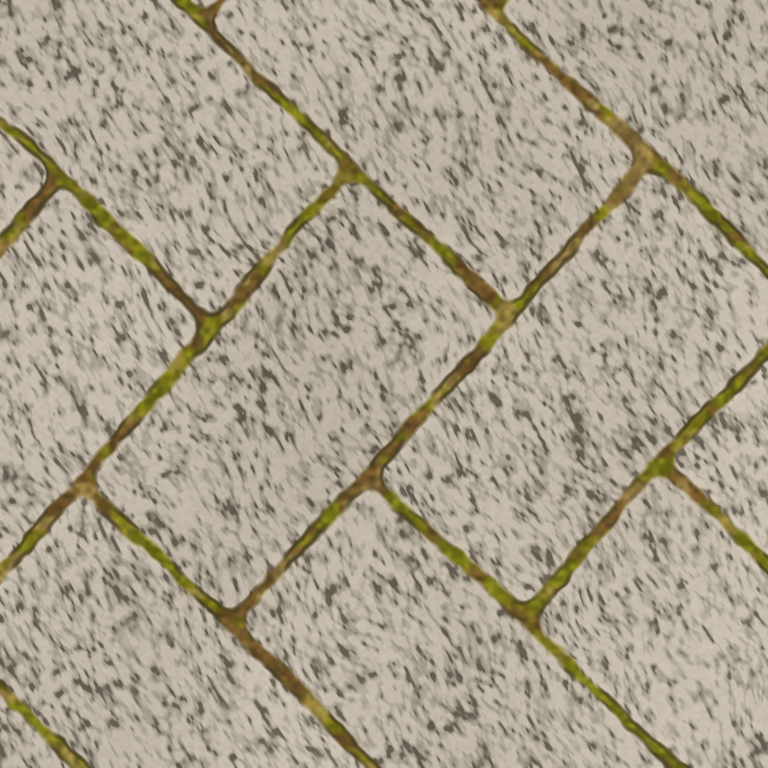
Write a three.js fragment shader that draws this texture.

```glsl
#define ORIGIN vec2(0.101, 0.372)
#define AXIS_U vec2(0.2018, -0.1927)
#define AXIS_V vec2(0.1797, 0.2044)
#define JOINT 0.027
#define CORNER 0.10
#define WOBBLE 0.014
#define GRAIN vec2(165.0, 72.0)
#define EDGE 0.013

varying vec2 vUv;

const vec3 STONE_LIGHT = vec3(0.77, 0.73, 0.67);
const vec3 STONE_MID = vec3(0.64, 0.61, 0.55);
const vec3 STONE_DARK = vec3(0.39, 0.36, 0.31);
const vec3 MOSS = vec3(0.46, 0.45, 0.10);
const vec3 SOIL = vec3(0.42, 0.32, 0.16);
const vec3 SAND = vec3(0.60, 0.51, 0.29);
const vec3 CREVICE = vec3(0.23, 0.20, 0.10);

float hash(vec2 p) {
  return fract(sin(dot(p, vec2(127.1, 311.7))) * 43758.5453);
}

float noise(vec2 p) {
  vec2 i = floor(p), f = fract(p);
  f = f * f * (3.0 - 2.0 * f);
  return mix(mix(hash(i), hash(i + vec2(1.0, 0.0)), f.x),
             mix(hash(i + vec2(0.0, 1.0)), hash(i + 1.0), f.x), f.y);
}

vec2 noise2(vec2 p) {
  return vec2(noise(p), noise(p + 37.3)) - 0.5;
}

float cross2(vec2 a, vec2 b) {
  return a.x * b.y - a.y * b.x;
}

// Herringbone of 1 by 2 pavers: x is depth inside the paver, yz its cell
vec3 paver(vec2 p) {
  vec2 cell = floor(p), local = fract(p);
  float part = floor(mod(cell.x - cell.y + 0.5, 4.0));
  bool flat_ = part == 1.0 || part == 2.0;
  if (flat_) local = local.yx;
  if (part >= 2.0) {
    local.y += 1.0;
    cell -= flat_ ? vec2(1.0, 0.0) : vec2(0.0, 1.0);
  }
  vec2 q = abs(local - vec2(0.5, 1.0)) - vec2(0.5, 1.0) + CORNER;
  float d = length(max(q, 0.0)) + min(max(q.x, q.y), 0.0) - CORNER;
  return vec3(-d, cell);
}

// Short slanted pits over a pale face
vec3 stoneColor(vec2 p, vec2 id) {
  vec2 bent = p + 0.016 * noise2(p * 14.0);
  vec2 along = normalize(vec2(0.50, -0.86));
  vec2 q = vec2(cross2(along, bent), dot(along, bent)) * GRAIN;
  float patches = noise(p * 9.0 + 5.0) - 0.5;
  float pits = 0.65 * noise(q) + 0.35 * noise(q * 1.8 + 19.0) + 0.09 * patches;
  vec3 color = mix(STONE_LIGHT, STONE_MID, smoothstep(0.38, 0.66, pits));
  color = mix(color, STONE_DARK, smoothstep(0.63, 0.84, pits));
  float tone = 0.03 * (hash(id) - 0.5) + 0.04 * (noise(p * 5.0 + 8.0) - 0.5);
  return color + tone + 0.04 * (noise(p * 190.0) - 0.5);
}

// Moss, soil and sand in broken runs
vec3 jointColor(vec2 p) {
  float run = 0.65 * noise(p * 21.0 + 3.0) + 0.35 * noise(p * 58.0);
  vec3 color = mix(MOSS, SOIL, smoothstep(0.42, 0.62, run));
  color = mix(color, SAND, 0.75 * smoothstep(0.55, 0.85, noise(p * 44.0 + 11.0)));
  return color * (0.78 + 0.44 * noise(p * 130.0));
}

void main() {
  vec2 p = vUv;

  // Uneven laying
  vec2 laid = p + WOBBLE * noise2(p * 5.0) + 0.3 * WOBBLE * noise2(p * 24.0) - ORIGIN;
  vec2 grid = vec2(cross2(laid, AXIS_V), cross2(AXIS_U, laid)) / cross2(AXIS_U, AXIS_V);
  vec3 block = paver(grid);

  // Ragged joint width
  float halfWidth = JOINT * (0.65 + 0.7 * noise(p * 13.0 + 7.0));
  halfWidth += 0.016 * (noise(p * 75.0) - 0.5);
  float depth = block.x - halfWidth;

  // Stone with a faint worn rim, then the joint and its dark crevice
  vec3 stone = stoneColor(p, block.yz);
  stone += 0.025 * (1.0 - smoothstep(0.0, 0.06, depth));
  vec3 color = mix(jointColor(p), stone, smoothstep(-EDGE, EDGE, depth));
  float rim = 1.0 - smoothstep(0.0, 0.018, abs(depth + 0.002));
  color = mix(color, CREVICE, 0.75 * rim * smoothstep(0.35, 0.75, noise(p * 34.0 + 23.0)));

  gl_FragColor = vec4(color, 1.0);
}
```
